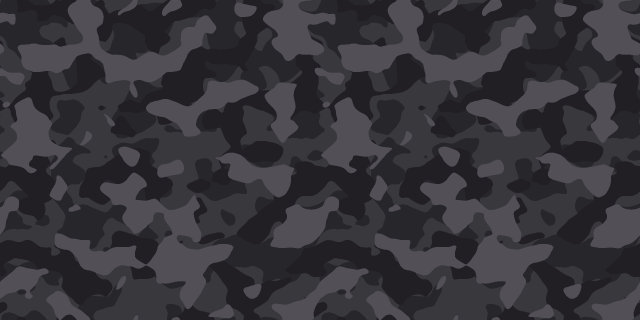
Write a WebGL 1 fragment shader that draws this pattern.

```glsl
precision highp float;

uniform vec2 u_resolution;

const vec3 LIGHT_GREY = vec3(0.32, 0.31, 0.34);
const vec3 MID_GREY = vec3(0.22, 0.22, 0.24);
const vec3 CHARCOAL = vec3(0.15, 0.15, 0.17);
const vec3 BLACK = vec3(0.13, 0.12, 0.14);

float hash(vec2 p) {
  return fract(sin(dot(p, vec2(127.1, 311.7))) * 43758.5453);
}

// Slope contribution of one lattice corner, wrapped to the period
float corner(vec2 cell, vec2 offset, vec2 period, float seed) {
  float angle = 6.28318 * hash(mod(cell, period) + seed * vec2(17.3, 9.1));
  return dot(vec2(cos(angle), sin(angle)), offset);
}

// Gradient noise that repeats once per unit square
float noise(vec2 p, vec2 period, float seed) {
  p *= period;
  vec2 i = floor(p);
  vec2 f = p - i;
  vec2 w = f * f * f * (f * (f * 6.0 - 15.0) + 10.0);
  vec2 e = vec2(1.0, 0.0);
  return mix(
    mix(corner(i, f, period, seed), corner(i + e, f - e, period, seed), w.x),
    mix(corner(i + e.yx, f - e.yx, period, seed),
        corner(i + 1.0, f - 1.0, period, seed), w.x),
    w.y);
}

// Blobs with lobed, rounded outlines
float blotches(vec2 p, float seed) {
  return noise(p, vec2(6.0, 8.0), seed)
       + 0.6 * noise(p, vec2(13.0, 16.0), seed + 1.0)
       + 0.1 * noise(p, vec2(27.0, 29.0), seed + 2.0);
}

vec3 camouflage(vec2 p) {
  // Bend the plane so that the blobs interlock
  p += 0.03 * vec2(noise(p, vec2(11.0, 12.0), 31.0),
                   noise(p, vec2(11.0, 12.0), 37.0));

  // Stack flat layers from the ground up
  vec3 color = MID_GREY;
  color = mix(color, CHARCOAL, step(0.04, blotches(p, 3.0)));
  color = mix(color, BLACK, step(0.11, blotches(p, 11.0)));
  return mix(color, LIGHT_GREY, step(0.14, blotches(p, 19.0)));
}

void main() {
  // Average a 3 x 3 grid of samples for smooth edges
  vec3 sum = vec3(0.0);
  for (int y = -1; y <= 1; y++) {
    for (int x = -1; x <= 1; x++) {
      vec2 point = gl_FragCoord.xy + vec2(float(x), float(y)) / 3.0;
      // Two square tiles across, one up
      sum += camouflage(point / u_resolution * vec2(2.0, 1.0));
    }
  }
  gl_FragColor = vec4(sum / 9.0, 1.0);
}
```
